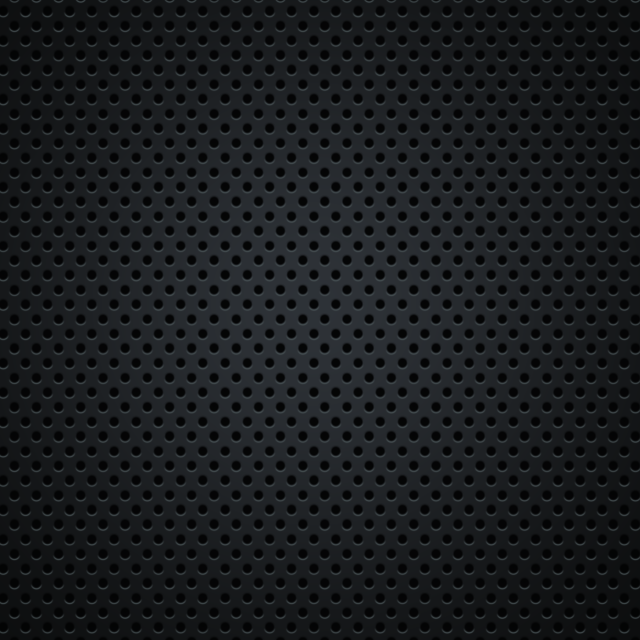
Write a WebGL 1 fragment shader that draws this pattern.

```glsl
precision highp float;
// Perforated dark metal sheet: staggered rows of soft round holes, each with a
// black core and a pale crescent on its lower lip, under a central glow.
// Rows are offset by half a pitch; distances to each cell centre shade the hole.

uniform vec2 u_resolution;

float hash(vec2 p) {
    return fract(sin(dot(p, vec2(12.99, 78.23))) * 43758.5);
}

// Blue-grey sheet, lit near the centre and falling off to the corners
vec3 sheetColor(vec2 uv) {
    vec2 d = uv - vec2(0.49, 0.525);
    float glow = exp(-4.4 * dot(d, d));
    return mix(vec3(0.035, 0.039, 0.040), vec3(0.178, 0.195, 0.215), glow);
}

// Offset from the nearest hole centre; cell receives its column and row
vec2 holeOffset(vec2 uv, out vec2 cell) {
    vec2 pitch = vec2(0.03467, 0.02292);
    vec2 g = (uv - vec2(0.5077, 0.5009)) / pitch;
    float row = floor(g.y + 0.5);
    g.x -= 0.5 * mod(row, 2.0);
    cell = vec2(floor(g.x + 0.5), row);
    return (g - cell) * pitch;
}

void main() {
    vec2 uv = gl_FragCoord.xy / u_resolution;
    vec2 cell;
    vec2 p = holeOffset(uv, cell);

    // Slight unevenness between rows and columns of punched holes
    float rowWear = hash(vec2(cell.y, 3.0)) - 0.5;
    float columnWear = hash(vec2(cell.x, 8.0)) - 0.5;
    p += vec2(columnWear, rowWear) * 0.0006;
    p.y *= 1.0 + 0.05 * rowWear;

    float r = length(p);
    float down = -p.y / max(r, 0.0001);
    vec3 color = sheetColor(uv);

    // Soft shade around the upper lip
    color *= 1.0 - 0.25 * smoothstep(0.0115, 0.0075, r) * smoothstep(-0.2, -0.9, down);

    // Hole wall and black core, set a little high in the opening
    float coreDistance = length(p - vec2(0.0, 0.0007));
    float core = smoothstep(0.0088, 0.0052, coreDistance);
    color = mix(color, vec3(0.012, 0.014, 0.016), 0.97 * core);

    // Pale crescent on the lower lip
    float ring = (r - 0.0084) / 0.0013;
    float crescent = exp(-ring * ring) * smoothstep(0.0, 0.95, down);
    crescent *= 0.72 + 0.14 * (hash(cell) - 0.5);
    color = mix(color, vec3(0.28, 0.32, 0.33), crescent);

    gl_FragColor = vec4(color, 1.0);
}
```
